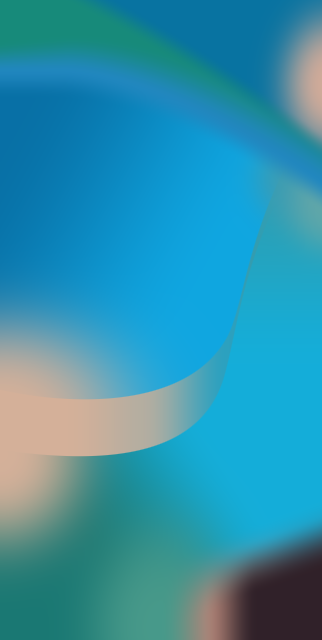
Reproduce this background procedurally as a WebGL 2 fragment shader.

```glsl
#version 300 es
precision highp float;
// Soft abstract wallpaper: blue dome, green arch, peach ribbon and blurred colour glows.
uniform vec2 u_resolution;
out vec4 fragColor;

// Round falloff, 1 at the centre, with a flat core.
float glow(vec2 p, vec2 centre, vec2 radii) {
  float r = length((p - centre) / radii);
  return exp(-r * r * r);
}

vec2 bezier(vec2 a, vec2 b, vec2 c, vec2 d, float t) {
  float s = 1.0 - t;
  return s * s * s * a + 3.0 * s * s * t * b + 3.0 * s * t * t * c + t * t * t * d;
}

// Height of a cubic curve at x, found by bisection; it runs on past its end.
float curveHeight(float x, vec2 a, vec2 b, vec2 c, vec2 d) {
  float low = 0.0, high = 1.5;
  for (int i = 0; i < 18; i++) {
    float mid = 0.5 * (low + high);
    if (bezier(a, b, c, d, mid).x < x) low = mid; else high = mid;
  }
  return bezier(a, b, c, d, 0.5 * (low + high)).y;
}

float ribbonTop(float x) {
  vec2 joint = vec2(0.705, 0.473);
  return x < joint.x
    ? curveHeight(x, vec2(0.0, 0.391), vec2(0.233, 0.365), vec2(0.583, 0.362), joint)
    : curveHeight(x, joint, vec2(0.751, 0.516), vec2(0.764, 0.609), vec2(0.868, 0.72));
}

float ribbonBottom(float x) {
  vec2 joint = vec2(0.694, 0.408);
  return x < joint.x
    ? curveHeight(x, vec2(0.0, 0.297), vec2(0.259, 0.279), vec2(0.609, 0.271), joint)
    : curveHeight(x, joint, vec2(0.733, 0.473), vec2(0.751, 0.583), vec2(0.881, 0.707));
}

float crispEdge(float d) {
  return clamp(0.5 + d / max(fwidth(d), 1e-5), 0.0, 1.0);
}

vec3 domeColour(vec2 p, vec3 peach) {
  float light = smoothstep(0.05, 0.85, 0.9 * p.x - p.y + 0.83);
  vec3 col = mix(vec3(0.03, 0.44, 0.65), vec3(0.06, 0.65, 0.88), light);
  return mix(col, peach, glow(p, vec2(0.0, 0.35), vec2(0.4, 0.15)));
}

// Cyan sea below the ribbon, with teal, mint, peach and a dark corner.
vec3 fieldColour(vec2 p, vec3 peach) {
  vec3 col = mix(vec3(0.08, 0.68, 0.85), vec3(0.16, 0.63, 0.72), smoothstep(0.42, 0.68, p.y));
  float teal = 1.0 - smoothstep(0.45, 1.05, p.x + 1.2 * p.y);
  col = mix(col, vec3(0.1, 0.47, 0.45), teal);
  col = mix(col, vec3(0.28, 0.6, 0.54), glow(p, vec2(0.5, 0.02), vec2(0.22, 0.16)));
  col = mix(col, peach, glow(p, vec2(0.0, 0.29), vec2(0.26, 0.14)));

  float slant = p.y + 0.18 * (1.0 - p.x);
  float halo = smoothstep(0.5, 0.68, p.x) * (1.0 - smoothstep(0.1, 0.22, slant));
  float dark = smoothstep(0.63, 0.8, p.x) * (1.0 - smoothstep(0.11, 0.195, slant));
  vec3 warm = mix(vec3(0.7, 0.52, 0.47), vec3(0.32, 0.4, 0.45), smoothstep(0.7, 1.0, p.x));
  col = mix(col, warm, halo);
  return mix(col, vec3(0.19, 0.13, 0.16), dark);
}

vec3 ribbonColour(float x, vec3 peach) {
  vec3 col = mix(peach, vec3(0.7, 0.68, 0.63), smoothstep(0.2, 0.48, x));
  col = mix(col, vec3(0.17, 0.63, 0.75), smoothstep(0.44, 0.71, x));
  return mix(col, vec3(0.21, 0.61, 0.68), smoothstep(0.7, 0.8, x));
}

// Sky and green arch above the dome.
vec3 archColour(vec2 p, float base) {
  vec3 sky = mix(vec3(0.03, 0.45, 0.63), vec3(0.82, 0.67, 0.6),
                 glow(p, vec2(1.03, 0.868), vec2(0.15, 0.105)));
  float green = smoothstep(base + 0.015, base + 0.065 + 0.05 * p.x, p.y);
  vec3 band = mix(vec3(0.13, 0.53, 0.75), vec3(0.09, 0.54, 0.48), green);
  float s = p.x - 0.285;
  float ridge = 1.0 - 0.26 * s - 0.085 * s * s;
  return mix(band, sky, smoothstep(-0.022, 0.022, p.y - ridge));
}

void main() {
  vec2 p = gl_FragCoord.xy / u_resolution;
  vec3 peach = vec3(0.83, 0.69, 0.6);

  // Ribbon between the dome and the sea, fading at its upper tip.
  vec3 field = fieldColour(p, peach);
  vec3 ribbon = mix(ribbonColour(p.x, peach), field, smoothstep(0.58, 0.72, p.y));
  vec3 col = mix(field, ribbon, crispEdge(p.y - ribbonBottom(p.x)));
  col = mix(col, domeColour(p, peach), crispEdge(p.y - ribbonTop(p.x)));

  // Haze where the ribbon meets the arch.
  col = mix(col, vec3(0.23, 0.61, 0.7), glow(p, vec2(0.93, 0.72), vec2(0.14, 0.07)));
  col = mix(col, vec3(0.42, 0.66, 0.65), 0.8 * glow(p, vec2(1.03, 0.68), vec2(0.13, 0.07)));

  // Arch laid softly over the top.
  float base = 0.87 - 0.251 * pow(max(p.x - 0.2, 0.0), 1.6);
  col = mix(col, archColour(p, base), smoothstep(-0.025, 0.025, p.y - base));
  fragColor = vec4(col, 1.0);
}
```
